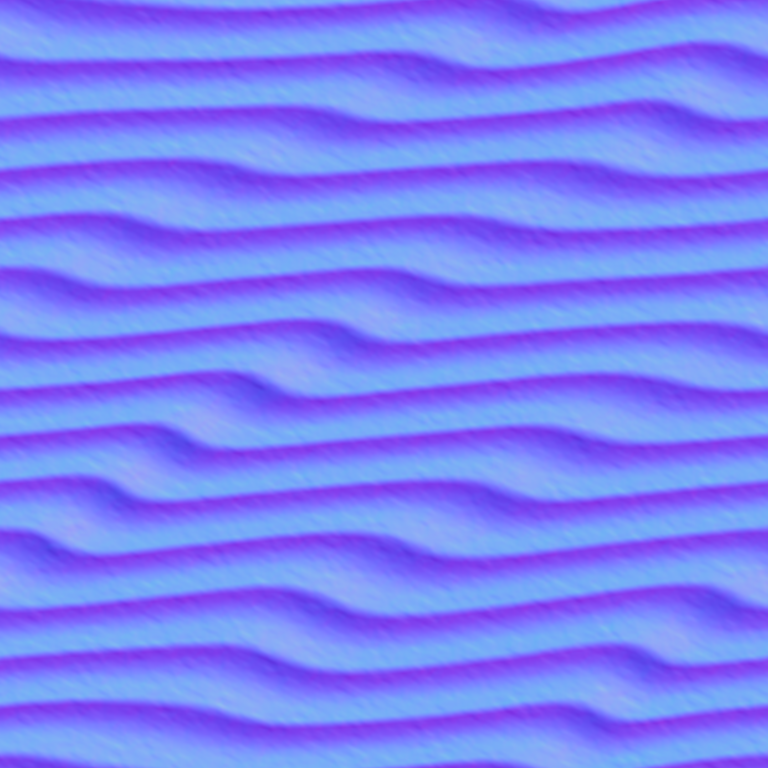
Give the GLSL for this texture map, as a three.js fragment shader.

```glsl
// Tangent-space normal map of wind-blown sand ripples with fine grain, tiling in both directions.
varying vec2 vUv;

const float TAU = 6.2831853;
const float RIPPLE_COUNT = 14.0;
const float LEE_TILT = -0.52;      // steep shaded side
const float STOSS_TILT = 0.35;     // gentle lit side

float hash(vec2 cell) {
  return fract(sin(dot(cell, vec2(127.1, 311.7))) * 43758.5453);
}

// Value noise from 0 to 1 that repeats after "period" cells
float tileNoise(vec2 p, vec2 period, float seed) {
  vec2 cell = floor(p);
  vec2 f = fract(p);
  f = f * f * f * (f * (f * 6.0 - 15.0) + 10.0);
  vec2 lo = mod(cell, period);
  vec2 hi = mod(cell + 1.0, period);
  float bottom = mix(hash(lo + seed), hash(vec2(hi.x, lo.y) + seed), f.x);
  float top = mix(hash(vec2(lo.x, hi.y) + seed), hash(hi + seed), f.x);
  return mix(bottom, top, f.y);
}

// Vertical shift of the crests: skewed waves in slanted chains, plus slow drift
float crestShift(vec2 uv) {
  float wander = tileNoise(uv * 3.0, vec2(3.0), 5.0);
  float strength = tileNoise(uv * vec2(3.0, 4.0), vec2(3.0, 4.0), 23.0);
  float drift = tileNoise(uv * vec2(2.0, 3.0), vec2(2.0, 3.0), 41.0) - 0.5;
  float angle = TAU * dot(uv, vec2(2.0, -3.0)) + 2.4 * wander;
  float wave = sin(angle - 0.4 * sin(angle));
  return wave * mix(0.008, 0.024, strength) + 0.03 * drift;
}

float ripplePhase(vec2 uv) {
  return RIPPLE_COUNT * (uv.y - crestShift(uv));
}

// Tilt across one ripple: a sharp rise above the crest line, then a slow fall
float rippleTilt(float phase) {
  float t = fract(phase);
  float lit = smoothstep(0.0, 0.21, t) * (1.0 - smoothstep(0.37, 1.03, t));
  return mix(LEE_TILT, STOSS_TILT, lit);
}

// Fine relief stretched along a falling diagonal
float grainHeight(vec2 uv) {
  vec2 slanted = vec2(50.0 * (uv.x + 2.0 * uv.y), 28.0 * (2.0 * uv.x - uv.y));
  float streaks = tileNoise(slanted, vec2(50.0, 28.0), 3.0);
  float specks = tileNoise(uv * 150.0, vec2(150.0), 11.0);
  return 0.0006 * streaks + 0.00018 * specks;
}

vec2 phaseGradient(vec2 uv, float e) {
  vec2 dx = vec2(e, 0.0);
  vec2 dy = vec2(0.0, e);
  return vec2(ripplePhase(uv + dx) - ripplePhase(uv - dx),
              ripplePhase(uv + dy) - ripplePhase(uv - dy)) / (2.0 * e);
}

vec2 grainGradient(vec2 uv, float e) {
  vec2 dx = vec2(e, 0.0);
  vec2 dy = vec2(0.0, e);
  return vec2(grainHeight(uv + dx) - grainHeight(uv - dx),
              grainHeight(uv + dy) - grainHeight(uv - dy)) / (2.0 * e);
}

void main() {
  // Ripples tilt at right angles to their crests
  vec2 gradient = phaseGradient(vUv, 0.002);
  vec2 across = normalize(vec2(gradient.x, max(gradient.y, 2.0)));
  vec2 tilt = across * rippleTilt(ripplePhase(vUv));

  // Grain and a slight lean to the left
  tilt -= grainGradient(vUv, 0.0015);
  tilt.x -= 0.03;

  vec3 normal = vec3(tilt, sqrt(max(1.0 - dot(tilt, tilt), 0.05)));
  gl_FragColor = vec4(normal * 0.5 + 0.5, 1.0);
}
```
